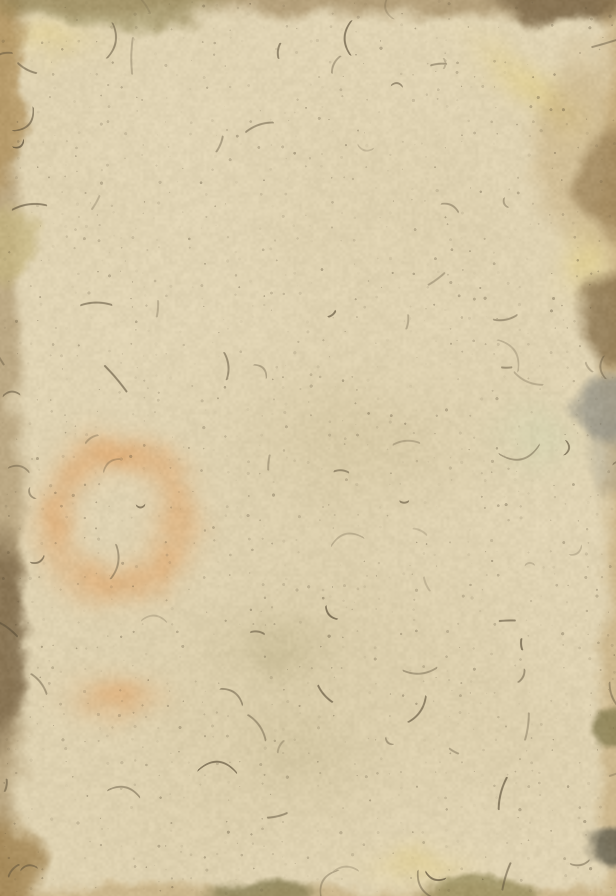
A Shadertoy shader for this texture:

```glsl
const vec3 PAPER = vec3(0.885, 0.835, 0.710);
const vec3 PAPER_SHADE = vec3(0.835, 0.780, 0.635);
const vec3 BROWN = vec3(0.60, 0.50, 0.34);
const vec3 DARK_BROWN = vec3(0.47, 0.39, 0.27);
const vec3 OCHRE = vec3(0.70, 0.57, 0.35);
const vec3 OLIVE = vec3(0.59, 0.55, 0.36);
const vec3 SLATE = vec3(0.59, 0.58, 0.53);
const vec3 CHARCOAL = vec3(0.41, 0.39, 0.32);
const vec3 ORANGE = vec3(0.87, 0.65, 0.42);
const vec3 YELLOW = vec3(0.88, 0.81, 0.57);
const vec3 MINT = vec3(0.82, 0.82, 0.68);
const vec3 INK = vec3(0.37, 0.32, 0.23);
const float EDGE_WARP = 0.040;
const float GRAIN = 0.050;
const float FIBRE_CELL = 0.068;
const float SPECK_CELL = 0.013;

float hash(vec2 p) {
    vec3 q = fract(vec3(p.xyx) * 0.1031);
    q += dot(q, q.yzx + 33.33);
    return fract((q.x + q.y) * q.z);
}

float noise(vec2 p) {
    vec2 i = floor(p), f = fract(p);
    f = f * f * (3.0 - 2.0 * f);
    return mix(mix(hash(i), hash(i + vec2(1, 0)), f.x),
               mix(hash(i + vec2(0, 1)), hash(i + vec2(1, 1)), f.x), f.y);
}

float fbm(vec2 p) {
    float sum = 0.0, amp = 0.5;
    for (int i = 0; i < 5; i++) {
        sum += amp * noise(p);
        p = mat2(1.6, 1.2, -1.2, 1.6) * p + 7.3;
        amp *= 0.5;
    }
    return sum;
}

// Soft round glow
float glow(vec2 p, vec2 centre, vec2 radius) {
    vec2 d = (p - centre) / radius;
    return exp(-dot(d, d));
}

// Blot with a firmer border
float blot(vec2 p, vec2 centre, vec2 radius) {
    return 1.0 - smoothstep(0.65, 1.15, length((p - centre) / radius));
}

// One curved hair per occupied cell
float fibres(vec2 p, float cell, float density, float seed, float pixel) {
    vec2 id = floor(p / cell) + seed;
    vec2 offset = 0.4 * (vec2(hash(id + 3.1), hash(id + 8.7)) - 0.5);
    vec2 q = (fract(p / cell) - 0.5 - offset) * cell;
    float angle = 6.2832 * hash(id + 15.3);
    q = mat2(cos(angle), -sin(angle), sin(angle), cos(angle)) * q;
    float halfLength = cell * mix(0.05, 0.21, hash(id + 21.9));
    q.y += (hash(id + 30.2) - 0.5) * q.x * q.x / halfLength;
    float d = length(vec2(max(abs(q.x) - halfLength, 0.0), q.y));
    float line = 1.0 - smoothstep(0.0003, 0.0008 + pixel, d);
    return line * step(hash(id + 41.0), density) * mix(0.25, 0.9, hash(id + 52.0));
}

float specks(vec2 p, float pixel) {
    vec2 id = floor(p / SPECK_CELL);
    vec2 offset = 0.6 * (vec2(hash(id + 61.0), hash(id + 67.0)) - 0.5);
    float d = length((fract(p / SPECK_CELL) - 0.5 - offset) * SPECK_CELL);
    float r = 0.0013 * hash(id + 73.0);
    float strength = hash(id + 83.0);
    return (1.0 - smoothstep(r, r + pixel, d)) * strength * strength * step(hash(id + 79.0), 0.5);
}

void mainImage(out vec4 fragColor, in vec2 fragCoord) {
    vec2 p = fragCoord / iResolution.y;
    float right = iResolution.x / iResolution.y;
    float pixel = 1.0 / iResolution.y;
    vec2 wobble = vec2(fbm(p * 22.0), fbm(p * 22.0 + 40.0)) - 0.48;
    vec2 w = p + EDGE_WARP * wobble;
    vec2 s = p + 0.025 * wobble;
    float cloud = fbm(p * 5.0 + 11.0);

    // Sheet with broad shading
    float shade = 0.15 + 0.5 * (cloud - 0.45);
    shade += 0.50 * glow(s, vec2(0.39, 0.51), vec2(0.13, 0.07));
    shade += 0.35 * glow(p, vec2(0.36, 0.26), vec2(0.20, 0.25));
    vec3 col = mix(PAPER, PAPER_SHADE, clamp(shade, 0.0, 1.0));

    // Pale colour washes
    col = mix(col, OLIVE, 0.20 * glow(s, vec2(0.31, 0.275), vec2(0.055, 0.035)));
    col = mix(col, OLIVE, 0.10 * glow(s, vec2(0.34, 0.16), vec2(0.06, 0.05)));
    vec2 slant = vec2(s.x, s.y + 0.6 * (s.x - 0.59));
    col = mix(col, YELLOW, 0.75 * glow(slant, vec2(0.59, 0.905), vec2(0.055, 0.028)));
    col = mix(col, YELLOW, 0.8 * glow(s, vec2(0.655, 0.705), vec2(0.025, 0.035)));
    col = mix(col, YELLOW, 0.6 * glow(s, vec2(0.05, 0.955), vec2(0.05, 0.02)));
    col = mix(col, YELLOW, 0.6 * glow(s, vec2(0.47, 0.035), vec2(0.05, 0.02)));
    col = mix(col, MINT, 0.6 * glow(s, vec2(0.60, 0.51), vec2(0.04, 0.035)));

    // Orange ring and spot
    vec2 ringPos = s - vec2(0.130, 0.420);
    float band = (length(ringPos * vec2(1.0, 0.95)) - 0.070) / 0.024;
    float patchy = 0.35 + 0.55 * fbm(p * 24.0 + 5.0);
    col = mix(col, ORANGE, 0.85 * patchy * exp(-band * band));
    col = mix(col, ORANGE, 0.28 * glow(s, vec2(0.125, 0.495), vec2(0.035, 0.018)));
    col = mix(col, ORANGE, 0.28 * glow(s, vec2(0.122, 0.348), vec2(0.035, 0.018)));
    col = mix(col, ORANGE, 0.60 * glow(s, vec2(0.125, 0.222), vec2(0.042, 0.023)));

    // Worn rim
    float leftRim = 1.0 - smoothstep(0.008, 0.034, w.x);
    float topRim = 1.0 - smoothstep(0.003, 0.026, 1.0 - w.y);
    float rightRim = 1.0 - smoothstep(0.0, 0.025, right - w.x);
    float bottomRim = 1.0 - smoothstep(0.0, 0.018, w.y);
    col = mix(col, BROWN, 0.50 * leftRim);
    col = mix(col, BROWN, 0.60 * topRim);
    col = mix(col, OCHRE, 0.40 * max(rightRim, bottomRim));

    // Stains along the left and top
    col = mix(col, OCHRE, 0.60 * blot(w, vec2(0.0, 0.90), vec2(0.028, 0.12)));
    col = mix(col, YELLOW * 0.88, 0.70 * blot(w, vec2(0.01, 0.73), vec2(0.035, 0.045)));
    col = mix(col, DARK_BROWN, 0.75 * blot(w, vec2(0.0, 0.285), vec2(0.036, 0.12)));
    col = mix(col, OCHRE * 0.9, 0.80 * blot(w, vec2(0.0, 0.02), vec2(0.048, 0.085)));
    col = mix(col, OLIVE, 0.50 * blot(w, vec2(0.12, 1.0), vec2(0.14, 0.032)));
    col = mix(col, DARK_BROWN, 0.75 * blot(w, vec2(0.635, 1.005), vec2(0.08, 0.032)));

    // Stains along the right and bottom
    col = mix(col, OCHRE, 0.30 * blot(w, vec2(0.67, 0.83), vec2(0.085, 0.12)));
    col = mix(col, BROWN, 0.70 * blot(w, vec2(right, 0.80), vec2(0.052, 0.065)));
    col = mix(col, BROWN * 0.9, 0.80 * blot(w, vec2(right, 0.645), vec2(0.043, 0.055)));
    col = mix(col, SLATE, 0.80 * blot(w, vec2(right, 0.548), vec2(0.045, 0.042)));
    col = mix(col, SLATE, 0.30 * blot(w, vec2(right, 0.49), vec2(0.035, 0.05)));
    col = mix(col, OLIVE * 0.9, 0.80 * blot(w, vec2(right, 0.185), vec2(0.033, 0.026)));
    col = mix(col, CHARCOAL, 0.85 * blot(w, vec2(right, 0.055), vec2(0.040, 0.030)));
    col = mix(col, OLIVE * 0.9, 0.75 * blot(w, vec2(0.29, 0.0), vec2(0.07, 0.023)));
    col = mix(col, OLIVE, 0.75 * blot(w, vec2(0.53, 0.0), vec2(0.065, 0.025)));

    // Fibres, specks and grain
    float marks = 0.45 * specks(p, pixel);
    for (int i = 0; i < 3; i++) {
        float k = float(i);
        marks = max(marks, fibres(p + 0.023 * k, FIBRE_CELL * (1.0 + 0.35 * k), 0.28, 17.0 * k, pixel));
    }
    col = mix(col, INK, 0.8 * marks);
    float grain = 0.6 * noise(p * 310.0) + 0.4 * noise(p * 130.0) - 0.5;
    fragColor = vec4(clamp(col + GRAIN * grain, 0.0, 1.0), 1.0);
}
```
